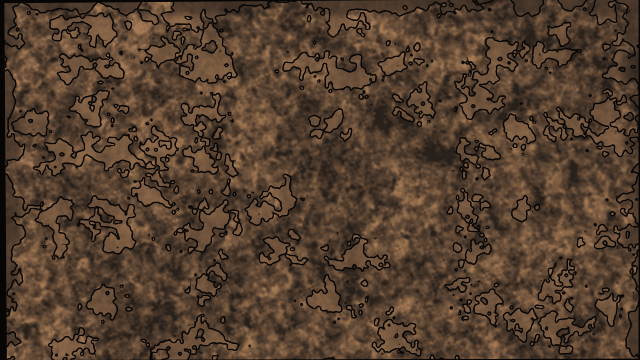
Reproduce this texture procedurally as a Shadertoy shader.

```glsl
// Mottled brown earth with scattered ragged flakes outlined in black.

const vec3 BLACK = vec3(0.03, 0.025, 0.02);
const vec3 DARK_SOIL = vec3(0.19, 0.15, 0.12);
const vec3 MID_SOIL = vec3(0.36, 0.27, 0.20);
const vec3 LIGHT_SOIL = vec3(0.58, 0.43, 0.30);
const float CELL_SIZE = 0.125;
const float OUTLINE_HALF = 0.0021;

float hash(vec2 p) {
    return fract(sin(dot(p, vec2(127.1, 311.7))) * 43758.5453);
}

float valueNoise(vec2 p) {
    vec2 cell = floor(p), f = fract(p);
    f = f * f * (3.0 - 2.0 * f);
    float low = mix(hash(cell), hash(cell + vec2(1.0, 0.0)), f.x);
    float high = mix(hash(cell + vec2(0.0, 1.0)), hash(cell + 1.0), f.x);
    return mix(low, high, f.y);
}

// Noise centred on zero, turned so that the lattice does not show.
float grain(vec2 p, float frequency, float angle) {
    float c = cos(angle), s = sin(angle);
    return valueNoise(mat2(c, s, -s, c) * p * frequency + angle * 17.0) - 0.5;
}

vec3 soilColor(float tone) {
    vec3 color = mix(DARK_SOIL, MID_SOIL, clamp(tone * 2.0, -0.2, 1.0));
    return mix(color, LIGHT_SOIL, clamp(tone * 2.0 - 1.0, 0.0, 1.3));
}

// Broad shading shared by the ground and the flakes.
float broadTone(vec2 p) {
    return 0.35 * grain(p, 5.0, 0.4) + 0.35 * grain(p, 14.0, 1.1);
}

// Fine matted fibres, bent by a small warp.
float fibreTone(vec2 p) {
    vec2 bend = vec2(grain(p, 28.0, 0.7), grain(p, 28.0, 2.3));
    vec2 q = p + 0.02 * bend;
    return 0.65 * grain(q, 36.0, 0.9) + 0.70 * grain(q, 72.0, 2.0)
         + 0.45 * grain(p, 135.0, 0.3);
}

// Distance into the canvas from its left, right or top side.
float sideDistance(vec2 p, float aspect) {
    return min(min(p.x - 0.015, aspect - p.x), 1.0 - p.y);
}

// Soft clusters, one per occupied grid cell, sparser right of centre.
float clusterField(vec2 p) {
    vec2 home = floor(p / CELL_SIZE);
    float field = -3.0;
    for (int j = -1; j <= 1; j++) {
        for (int i = -1; i <= 1; i++) {
            vec2 cell = home + vec2(i, j);
            vec2 jitter = vec2(hash(cell + 3.7), hash(cell + 9.2));
            vec2 center = (cell + 0.15 + 0.7 * jitter) * CELL_SIZE;
            float density = mix(0.42, 0.72, smoothstep(0.0, 0.6, abs(center.x - 1.05)));
            float radius = mix(0.034, 0.052, hash(cell + 21.4));
            float stretch = mix(1.0, 1.7, hash(cell + 33.8));
            float spread = length((p - center) / vec2(stretch, 1.0)) / radius;
            if (hash(cell + 51.3) < density) field = max(field, 0.72 - spread);
        }
    }
    return field;
}

// Positive inside a flake, negative outside.
float flakeField(vec2 p, float aspect) {
    float side = 0.75 - sideDistance(p, aspect) / 0.03 + 2.2 * grain(p, 17.0, 0.0);
    float ragged = 1.7 * grain(p, 40.0, 0.6) + 1.1 * grain(p, 85.0, 1.7);
    return max(clusterField(p) + ragged, side + 0.5 * ragged);
}

// Approximate signed distance to the flake boundary.
float flakeDistance(vec2 p, float aspect) {
    float e = 0.001;
    float field = flakeField(p, aspect);
    vec2 slope = vec2(flakeField(p + vec2(e, 0.0), aspect),
                      flakeField(p + vec2(0.0, e), aspect)) - field;
    return field / max(length(slope) / e, 12.0);
}

// Thin, slightly slanted black margin; negative inside it.
float marginDistance(vec2 p, float aspect) {
    float left = p.x - mix(0.019, 0.012, p.y);
    float right = aspect - p.x - 0.004;
    float top = 1.0 - p.y - 0.009 * (1.0 - p.x / 1.15);
    float bottom = p.y - 0.004 * p.x / aspect;
    return min(min(left, right), min(top, bottom));
}

void mainImage(out vec4 fragColor, in vec2 fragCoord) {
    vec2 p = fragCoord / iResolution.y;
    float aspect = iResolution.x / iResolution.y;
    float blur = 0.6 / iResolution.y;

    // Ground
    float broad = broadTone(p);
    float fibre = fibreTone(p);
    vec3 color = soilColor(0.46 + broad + fibre);

    // Flakes: smoother and paler, but dark along the sides
    float flake = flakeDistance(p, aspect);
    float inward = smoothstep(0.025, 0.06, sideDistance(p, aspect));
    vec3 fill = soilColor(mix(0.28, 0.72, inward) + 0.6 * broad + 0.25 * fibre);
    color = mix(color, fill, smoothstep(-blur, blur, flake));

    // Outlines and margin
    float outline = 1.0 - smoothstep(-blur, blur, abs(flake) - OUTLINE_HALF);
    color = mix(color, BLACK, outline);
    color = mix(BLACK, color, smoothstep(-blur, blur, marginDistance(p, aspect)));

    fragColor = vec4(color, 1.0);
}
```
